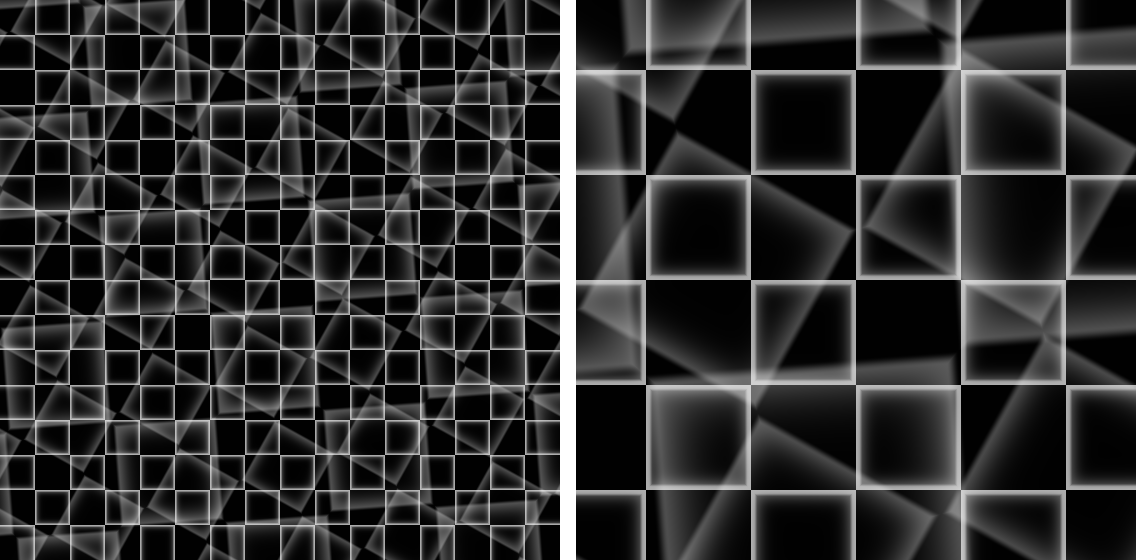
Left, the full canvas; right, a detail of the centre.
This pattern is drawn by a WebGL 2 fragment shader. Its source:

```glsl
#version 300 es
precision highp float;
// Three overlaid checkerboards of glowing square outlines: one crisp and upright, two soft and tilted.

uniform vec2 u_resolution;
out vec4 fragColor;

// Upright board
const float FINE_CELLS = 16.0;
const float FINE_LINE = 0.30;        // extra brightness of the thin outline
const float FINE_LINE_WIDTH = 0.047; // in cells
const float FINE_GLOW = 0.38;
const float FINE_GLOW_WIDTH = 0.095;

// Slightly tilted board of large cells
const float LARGE_CELLS = 5.3333;
const float LARGE_ANGLE = 4.2;       // degrees
const vec2 LARGE_ANCHOR = vec2(0.1868, 0.4303);
const float LARGE_GLOW = 0.36;
const float LARGE_GLOW_WIDTH = 0.115;

// Strongly tilted board of medium cells
const float MEDIUM_CELLS = 8.0;
const float MEDIUM_ANGLE = -29.0;
const vec2 MEDIUM_ANCHOR = vec2(0.3320, 0.4818);
const float MEDIUM_GLOW = 0.34;
const float MEDIUM_GLOW_WIDTH = 0.105;

const float SOFT_EDGE = 0.02;        // blur of tilted cell borders, in cells
const vec3 BACKGROUND = vec3(0.005);
const vec3 LIGHT = vec3(1.0);

// Moves a canvas point into the cell units of a tilted board.
vec2 toBoard(vec2 point, vec2 anchor, float degrees, float cells) {
    float angle = radians(degrees);
    vec2 along = vec2(cos(angle), sin(angle));
    vec2 across = vec2(-along.y, along.x);
    vec2 offset = point - anchor;
    return vec2(dot(offset, along), dot(offset, across)) * cells;
}

// +1 on lit cells, -1 on dark ones.
float checkerSign(vec2 cell) {
    return 1.0 - 2.0 * mod(cell.x + cell.y, 2.0);
}

// Light falling off inward from both pairs of cell borders.
float innerGlow(vec2 toEdge, float width) {
    vec2 falloff = exp(-pow(toEdge / width, vec2(1.6)));
    return 1.0 - (1.0 - falloff.x) * (1.0 - falloff.y);
}

// Blurred outlines of a tilted board.
float softBoard(vec2 board, float glowWidth, float pixel) {
    vec2 inCell = fract(board);
    vec2 toEdge = min(inCell, 1.0 - inCell);
    float inside = checkerSign(floor(board)) * min(toEdge.x, toEdge.y);
    float blur = max(SOFT_EDGE, 0.5 * pixel);
    float lit = smoothstep(SOFT_EDGE - blur, SOFT_EDGE + blur, inside);
    return lit * innerGlow(toEdge, glowWidth);
}

// Crisp outlines of the upright board, open along the canvas border.
float fineBoard(vec2 board, float pixel) {
    vec2 cell = floor(board);
    vec2 inCell = fract(board);
    vec2 toLow = inCell + (1.0 - step(0.5, cell));
    vec2 toHigh = 1.0 - inCell + step(FINE_CELLS - 1.5, cell);
    vec2 toEdge = min(toLow, toHigh);
    float nearest = min(toEdge.x, toEdge.y);
    float lit = smoothstep(-0.5 * pixel, 0.5 * pixel, checkerSign(cell) * nearest);
    float blur = max(0.018, 0.5 * pixel);
    float line = 1.0 - smoothstep(FINE_LINE_WIDTH - blur, FINE_LINE_WIDTH + blur, nearest);
    return lit * (FINE_LINE * line + FINE_GLOW * innerGlow(toEdge, FINE_GLOW_WIDTH));
}

void main() {
    vec2 point = gl_FragCoord.xy / u_resolution;
    float pixel = 1.0 / min(u_resolution.x, u_resolution.y);

    vec2 largeBoard = toBoard(point, LARGE_ANCHOR, LARGE_ANGLE, LARGE_CELLS);
    vec2 mediumBoard = toBoard(point, MEDIUM_ANCHOR, MEDIUM_ANGLE, MEDIUM_CELLS);

    float fine = fineBoard(point * FINE_CELLS, pixel * FINE_CELLS);
    float large = LARGE_GLOW * softBoard(largeBoard, LARGE_GLOW_WIDTH, pixel * LARGE_CELLS);
    float medium = MEDIUM_GLOW * softBoard(mediumBoard, MEDIUM_GLOW_WIDTH, pixel * MEDIUM_CELLS);

    // Screen blend keeps crossings bright without clipping
    float light = 1.0 - (1.0 - fine) * (1.0 - large) * (1.0 - medium);
    fragColor = vec4(mix(BACKGROUND, LIGHT, light), 1.0);
}
```
